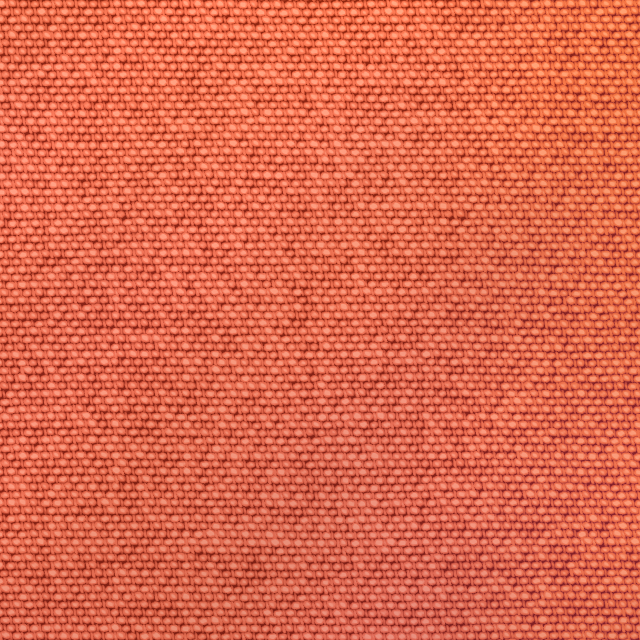
A Shadertoy shader for this texture:

```glsl
// Coral plain-weave cloth: 55 weft floats across and 82 rows down, in brick order.
// Each row lays oval weft bumps over narrow upright warp bumps; the highest one
// wins, and its height picks a tone from dark gap to pale crown.

float hash(vec2 p) {
    p = fract(p * vec2(0.1031, 0.1137));
    p += dot(p, p.yx + 33.33);
    return fract((p.x + p.y) * p.x * 17.31);
}

// Slow irregular drift made of layered sines, roughly -1 to 1
float drift(vec2 p) {
    return 0.5 * sin(p.x + 1.7 * sin(p.y * 0.8))
         + 0.3 * sin(p.y * 2.1 + 1.3 * sin(p.x * 1.4) + 2.0)
         + 0.2 * sin(p.x * 3.7 - p.y * 2.9 + 4.0);
}

// Rounded bump: 1 at its centre, 0 on its oval rim
float bump(vec2 offset, vec2 radius) {
    vec2 q = offset / radius;
    return 1.0 - dot(q, q);
}

// Height in x, a random value of the winning float in y
vec2 weave(vec2 p) {
    vec2 best = vec2(-0.6, 0.5);
    float baseRow = floor(p.y);
    for (int j = -1; j <= 1; j++) {
        float row = baseRow + float(j);
        float stagger = 0.5 * mod(row, 2.0);
        float baseCol = floor(p.x - stagger);
        for (int i = -1; i <= 1; i++) {
            vec2 id = vec2(baseCol + float(i), row);
            float rnd = hash(id + 7.0);
            float rnd2 = hash(id.yx + 91.0);
            vec2 jitter = (vec2(rnd, rnd2) - 0.5) * vec2(0.12, 0.16);
            vec2 d = p - id - vec2(stagger + 0.5, 0.5) - jitter;

            // Weft float, slightly tilted, with thick and thin yarn
            d.y += d.x * (rnd2 - 0.35) * 0.4;
            float slub = 0.03 * sin(row * 2.3 + id.x * 0.21);
            float weft = bump(d, vec2(0.42 + 0.08 * rnd, 0.47 + slub + 0.06 * rnd2));
            weft += 0.45 * d.y;
            if (weft > best.x) best = vec2(weft, rnd);

            // Warp float, half a pitch to the side and lower
            vec2 e = p - id - vec2(stagger, 0.5) - jitter.yx * 0.6;
            e.x += 0.12 * e.y;
            float warp = bump(e, vec2(0.20 + 0.03 * rnd2, 0.78)) - 0.42;
            if (warp > best.x) best = vec2(warp, rnd2);
        }
    }
    return best;
}

void mainImage(out vec4 fragColor, in vec2 fragCoord) {
    vec2 uv = fragCoord / iResolution.xy;

    // Cloth grid with a gentle pull in the threads
    vec2 p = uv * vec2(55.0, 82.0);
    p += vec2(0.20, 0.18) * vec2(drift(uv * 6.0), drift(uv.yx * 6.0 + 3.0));

    vec2 thread = weave(p);
    float height = thread.x;

    // Twisted fibres, uneven floats and single darker threads
    height += 0.07 * sin(p.x * 13.0 + p.y * 9.0 + thread.y * 6.3);
    height += 0.25 * (thread.y - 0.5);
    height += 0.12 * (hash(vec2(floor(p.x * 2.0 + 0.5), 3.0)) - 0.5);
    height += 0.12 * (hash(vec2(5.0, floor(p.y))) - 0.5);

    // Tones from gap to crown
    vec3 color = vec3(0.54, 0.14, 0.08);
    color = mix(color, vec3(0.79, 0.31, 0.21), smoothstep(-0.30, 0.18, height));
    color = mix(color, vec3(0.95, 0.45, 0.33), smoothstep(0.14, 0.52, height));
    color = mix(color, vec3(1.00, 0.62, 0.51), smoothstep(0.55, 1.02, height));

    // Broad light: brighter and more orange above, deeper and pinker below
    float light = 0.97 + 0.09 * (uv.y - 0.4) + 0.035 * drift(uv * 5.0 + 1.0);
    color *= light;
    color += vec3(0.0, 0.01, -0.03) * (uv.y - 0.5);
    color.b += 0.02 * drift(uv.yx * 4.0 + 6.0);
    // Warmer crowns and plum gaps towards the right edge
    float rightSide = smoothstep(0.6, 1.0, uv.x);
    color.b += rightSide * mix(0.07, -0.04, smoothstep(-0.1, 0.5, height));

    fragColor = vec4(clamp(color, 0.0, 1.0), 1.0);
}
```
